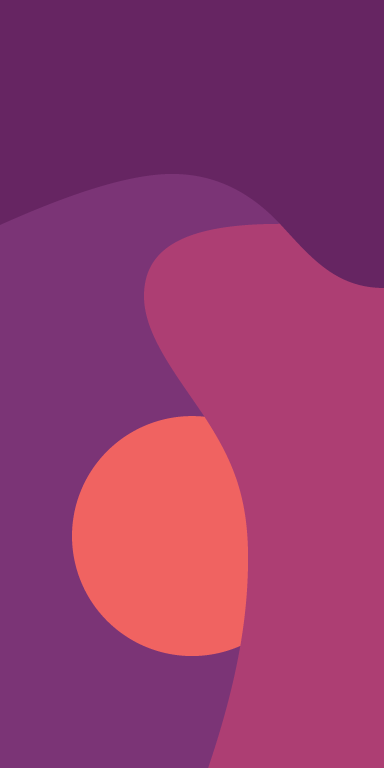
This background is drawn by a WebGL 2 fragment shader. Its source:

```glsl
#version 300 es
precision highp float;
// Flat layered landscape: a coral sun between a purple hill and a winding pink slope.
uniform vec2 u_resolution;
out vec4 fragColor;

// Height of a cubic Bezier at position s, where x grows along the curve.
float curveAt(float s, vec2 a, vec2 b, vec2 c, vec2 d) {
    float low = 0.0, high = 1.0;
    vec2 point = a;
    for (int i = 0; i < 14; i++) {
        float t = 0.5 * (low + high), u = 1.0 - t;
        point = u * u * u * a + 3.0 * u * t * (u * b + t * c) + t * t * t * d;
        if (point.x < s) low = t; else high = t;
    }
    return point.y;
}

// Skyline of the hill, as y over x.
float ridgeHeight(float x) {
    if (x < 0.448) return curveAt(x, vec2(0.0, 1.414), vec2(0.156, 1.484), vec2(0.326, 1.547), vec2(0.448, 1.547));
    if (x < 0.729) return curveAt(x, vec2(0.448, 1.547), vec2(0.56, 1.547), vec2(0.651, 1.5), vec2(0.729, 1.417));
    return curveAt(x, vec2(0.729, 1.417), vec2(0.807, 1.333), vec2(0.872, 1.25), vec2(1.0, 1.25));
}

// Left edge of the slope, as x over y.
float slopeEdge(float y) {
    if (y < 0.547) return curveAt(y, vec2(0.0, 0.542), vec2(0.216, 0.615), vec2(0.385, 0.646), vec2(0.547, 0.646));
    if (y < 0.917) return curveAt(y, vec2(0.547, 0.646), vec2(0.711, 0.646), vec2(0.805, 0.604), vec2(0.917, 0.531));
    if (y < 1.229) return curveAt(y, vec2(0.917, 0.531), vec2(1.026, 0.458), vec2(1.128, 0.375), vec2(1.229, 0.375));
    return curveAt(y, vec2(1.229, 0.375), vec2(1.362, 0.375), vec2(1.417, 0.495), vec2(1.417, 0.729));
}

// Layers from front to back.
vec3 sceneColor(vec2 p) {
    if (p.y > ridgeHeight(p.x)) return vec3(0.4, 0.147, 0.385);
    if (p.x > slopeEdge(p.y)) return vec3(0.678, 0.243, 0.451);
    if (distance(p, vec2(0.5, 0.604)) < 0.3125) return vec3(0.943, 0.388, 0.382);
    return vec3(0.482, 0.204, 0.463);
}

void main() {
    // Average a 4 by 4 grid of samples for smooth edges.
    vec3 color = vec3(0.0);
    for (int i = 0; i < 16; i++) {
        vec2 offset = (vec2(i % 4, i / 4) + 0.5) / 4.0 - 0.5;
        vec2 p = (gl_FragCoord.xy + offset) / u_resolution * vec2(1.0, 2.0);
        color += sceneColor(p) / 16.0;
    }
    fragColor = vec4(color, 1.0);
}
```
